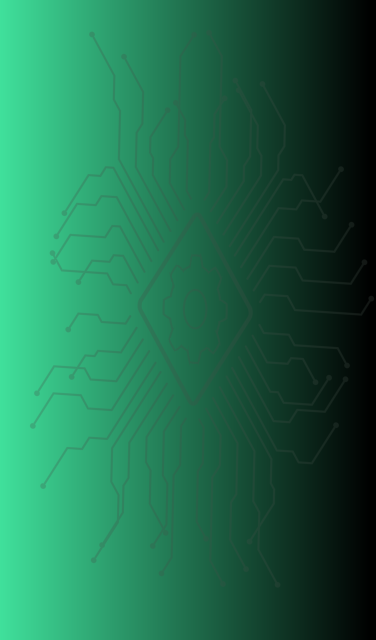
Reproduce this background procedurally as a WebGL 2 fragment shader.

```glsl
#version 300 es
precision highp float;

uniform vec2 u_resolution;
out vec4 fragColor;

vec3 hash3(vec2 p) {
    vec3 h = fract(p.xyx * vec3(0.1031, 0.1030, 0.0973));
    h += dot(h, h.yxz + 33.33);
    return fract((h.xxy + h.yzz) * h.zyx);
}

float segmentDistance(vec2 p, vec2 a, vec2 b) {
    vec2 ab = b - a;
    return length(p - a - ab * clamp(dot(p - a, ab) / dot(ab, ab), 0.0, 1.0));
}

// Coverage of a stroke, with distances in canvas widths
float stroke(float dist, float halfWidth) {
    float soft = 0.75 / u_resolution.x;
    return 1.0 - smoothstep(halfWidth - soft, halfWidth + soft, dist);
}

// Even-width distance to the zero line of a stretched field
float outlineDistance(float field) {
    float slope = length(vec2(dFdx(field), dFdy(field))) * u_resolution.x;
    return abs(field) / max(slope, 1e-4);
}

// Bent tracks leaving the chip, folded into eight sectors
float circuitTracks(vec2 q) {
    vec2 scale = vec2(1.0, u_resolution.y / u_resolution.x);
    vec2 p = abs(q);
    bool steep = p.y > p.x;
    float sector = dot(vec3(step(0.0, q), float(steep)), vec3(1.0, 2.0, 4.0));
    if (steep) {
        p = p.yx;
        scale = scale.yx;
    }
    float ink = 0.0;
    for (int i = 0; i < 5; i++) {
        float lane = float(i);
        vec3 rnd = hash3(vec2(lane * 7.0 + 3.0, sector * 13.0 + 5.0));
        float jog = 0.008 + 0.014 * rnd.y;
        float side = rnd.z > 0.5 ? 1.0 : -1.0;
        float bend = i == 0 || rnd.x > 0.4 ? 1.0 : -1.0;
        vec2 moves[5] = vec2[5](
            vec2(0.012 + 0.028 * lane),
            vec2(0.02 + 0.06 * rnd.x, 0.0),
            vec2(jog, jog * side),
            vec2(0.02 + (0.17 - 0.036 * lane) * rnd.y, 0.0),
            vec2(1.0, bend) * (0.026 + 0.009 * lane));

        float startY = 0.018 + 0.0175 * lane;
        vec2 from = vec2(0.19 - startY, startY);
        float dist = 1.0;
        for (int j = 0; j < 5; j++) {
            vec2 to = from + moves[j];
            dist = min(dist, segmentDistance(p * scale, from * scale, to * scale));
            from = to;
        }
        float pad = length((p - from) * scale);
        ink = max(ink, max(stroke(dist, 0.0028), stroke(pad, 0.0075)));
    }
    return ink;
}

// Rounded diamond holding a toothed wheel and its hub
float chip(vec2 q) {
    vec2 turned = vec2(q.x + q.y, q.y - q.x) * 0.7071;
    float diamond = length(max(abs(turned) - 0.096, 0.0)) - 0.012;
    float radius = length(q);
    float teeth = clamp(2.0 * cos(8.0 * atan(q.y, q.x)), -1.0, 1.0);
    float wheel = radius - 0.076 - 0.008 * teeth;
    float ink = stroke(outlineDistance(diamond), 0.0055);
    ink = max(ink, stroke(outlineDistance(wheel), 0.0028));
    return max(ink, stroke(outlineDistance(radius - 0.03), 0.0028));
}

void main() {
    vec2 uv = gl_FragCoord.xy / u_resolution;

    // Green fading to black across the width
    vec3 color = vec3(0.25, 0.88, 0.61) * max(0.0, 1.0 - uv.x / 0.985);

    // Slightly tilted circuit, stretched with the canvas
    float c = cos(0.04), s = sin(0.04);
    vec2 q = mat2(c, s, -s, c) * (uv - vec2(0.519, 0.517));
    float ink = max(circuitTracks(q), chip(q));
    color = mix(color, vec3(0.26, 0.31, 0.28), 0.27 * ink);

    fragColor = vec4(color, 1.0);
}
```
